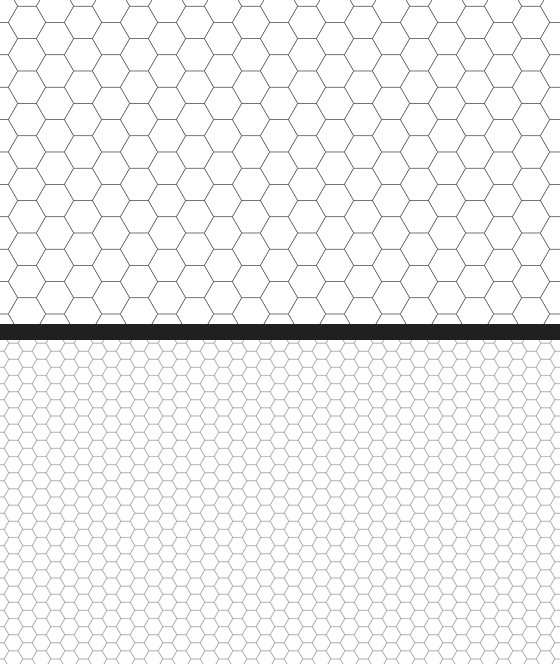
Top, the tile; bottom, the same tile 2 across and 2 down.
Reproduce this pattern procedurally as a Shadertoy shader.

```glsl
// A honeycomb of fine dark outlines on white, with small dots at the joints.
// Each point finds its nearest hexagon centre on two interleaved grids,
// then inks the distance to that hexagon's border and corners.

const vec2 REPEATS = vec2(10.0, 10.0);       // whole cells across and down
const vec2 FIRST_CENTRE = vec2(0.482, 0.309); // offset, in cells
const float LINE_WIDTH = 0.030;              // in hexagon sides
const float JOINT_RADIUS = 0.036;            // in hexagon sides
const float JOINT_STRENGTH = 0.6;
const vec3 PAPER = vec3(1.0);
const vec3 INK = vec3(0.03);

const float INRADIUS = 0.8660254;            // of a hexagon with side 1
const vec2 CELL = vec2(3.0, 2.0 * INRADIUS); // holds two hexagons

// Offset from the nearest hexagon centre; p is in cells.
vec2 hexOffset(vec2 p) {
    vec2 a = (fract(p + 0.5) - 0.5) * CELL;
    vec2 b = (fract(p) - 0.5) * CELL;
    return dot(a, a) < dot(b, b) ? a : b;
}

// Distance inward from the border of a flat-topped hexagon.
float borderDistance(vec2 q) {
    q = abs(q);
    return INRADIUS - max(q.y, dot(q, vec2(INRADIUS, 0.5)));
}

// Distance to the nearest corner.
float cornerDistance(vec2 q) {
    q = abs(q);
    return min(length(q - vec2(1.0, 0.0)), length(q - vec2(0.5, INRADIUS)));
}

// Share of a pixel covered by a line whose middle is at distance d.
float lineCoverage(float d, float width, float pixel) {
    float high = min(d + 0.5 * pixel, 0.5 * width);
    float low = max(d - 0.5 * pixel, -0.5 * width);
    return max(high - low, 0.0) / pixel;
}

void mainImage(out vec4 fragColor, in vec2 fragCoord) {
    vec2 p = fragCoord / iResolution.xy * REPEATS - FIRST_CENTRE;
    float pixel = CELL.x * REPEATS.x / iResolution.x;
    vec2 q = hexOffset(p);

    // Outline and joints
    float line = lineCoverage(borderDistance(q), LINE_WIDTH, pixel);
    float joint = 1.0 - smoothstep(-0.5 * pixel, 0.5 * pixel, cornerDistance(q) - JOINT_RADIUS);
    float ink = max(line, JOINT_STRENGTH * joint);

    fragColor = vec4(mix(PAPER, INK, ink), 1.0);
}
```
